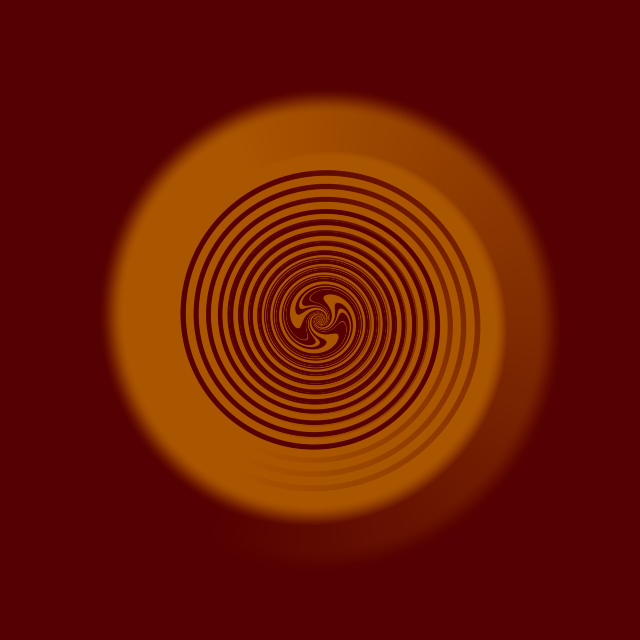
This background is drawn by a three.js fragment shader. Its source:

```glsl
varying vec2 vUv;

const float TAU = 6.2831853;
const float ARMS = 3.0;

// Winding of the arms by radius; it reverses close to the centre
float winding(float r) {
  float x = r / 0.0534;
  return 1.8 * log(1.0 + x * x * x * x) - 2.0 * log(x) + 23.8 * r;
}

// Soft filled circle whose rim lies at the given radius
float softDisc(float r, float rim) {
  return 1.0 - smoothstep(rim - 0.021, rim + 0.021, r);
}

// Spiral lines: the outermost turn fades, inner turns stay solid
float spiralLines(float phase, float halfWidth, float blur, float fade) {
  float index = floor(phase + 0.5);
  float line = 1.0 - smoothstep(halfWidth - blur, halfWidth + blur, abs(phase - index));
  float strength = index > 0.5 ? 0.0 : (index > 0.5 - ARMS ? fade : 1.0);
  return line * strength;
}

void main() {
  vec3 maroon = vec3(0.333, 0.0, 0.006);
  vec3 amber = vec3(0.667, 0.333, 0.0);

  // Clockwise turn, starting a little past the bottom
  vec2 p = vUv - 0.5;
  float r = max(length(p), 0.0005);
  float turn = fract(atan(-p.x, -p.y) / TAU - 0.08);
  float fade = clamp((1.0 - turn) / 0.65, 0.0, 1.0);

  // Glowing disc with a spiral rim that fades over one turn
  float rim = 0.315 + 0.068 * turn;
  float disc = max(softDisc(r, rim - 0.068), fade * softDisc(r, rim));

  // Edge blur from the slope of the spiral phase
  float slope = (winding(r + 0.0005) - winding(r)) / 0.0005;
  float blur = 0.001 * length(vec2(slope, ARMS / (TAU * r)));

  // Nested spirals, each starting further in
  float phase = winding(r) - winding(0.2031) - ARMS * turn;
  float lines = 0.0;
  for (int i = 0; i < 3; i++) {
    float layer = float(i);
    float halfWidth = i == 0 ? mix(0.14, 0.2, smoothstep(0.05, 0.13, r)) : 0.11 - 0.02 * layer;
    lines = max(lines, spiralLines(phase + 3.75 * layer, halfWidth, blur, fade));
  }

  gl_FragColor = vec4(mix(maroon, amber, disc * (1.0 - lines)), 1.0);
}
```
